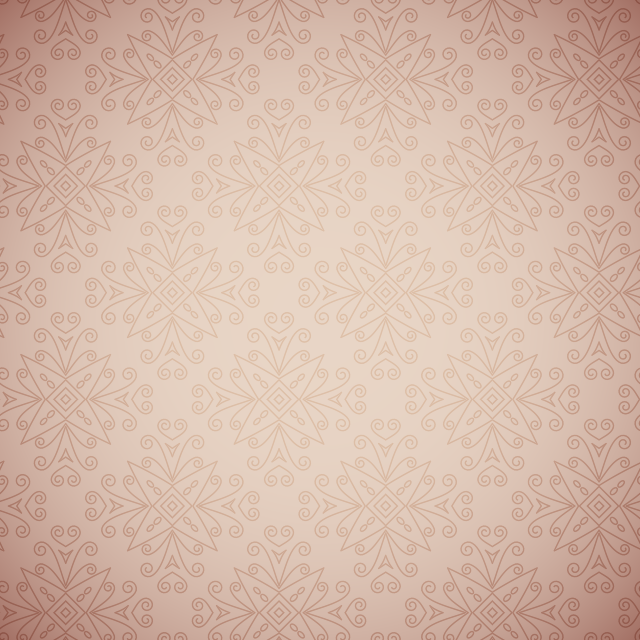
Write a three.js fragment shader that draws this pattern.

```glsl
// Fine-line damask: scrolled four-armed stars on a half-drop lattice, over a blush vignette.
// Each star is folded to one eighth, then drawn as distances to curves, spirals and lozenges.
// The lattice repeats three times each way, so the opposite edges join.
varying vec2 vUv;

const float PERIOD = 2.29; // lattice period in motif units

float segment(vec2 p, vec2 a, vec2 b) {
  vec2 ab = b - a;
  return length(p - a - ab * clamp(dot(p - a, ab) / dot(ab, ab), 0.0, 1.0));
}

// Cubic curve from a to d, steered by b and c
float stem(vec2 p, vec2 a, vec2 b, vec2 c, vec2 d) {
  float dist = 9.0;
  vec2 last = a;
  for (int i = 1; i <= 14; i++) {
    float t = float(i) / 14.0, s = 1.0 - t;
    vec2 next = s * s * s * a + 3.0 * s * t * (s * b + t * c) + t * t * t * d;
    dist = min(dist, segment(p, last, next));
    last = next;
  }
  return dist;
}

// Spiral winding inwards from a start angle; sweep is signed, in radians
float curl(vec2 p, vec2 center, float radius, float start, float sweep) {
  float dist = 9.0;
  vec2 last = center + radius * vec2(cos(start), sin(start));
  for (int i = 1; i <= 26; i++) {
    float t = float(i) / 26.0, a = start + sweep * t;
    vec2 next = center + radius * (1.0 - 0.77 * t) * vec2(cos(a), sin(a));
    dist = min(dist, segment(p, last, next));
    last = next;
  }
  return dist;
}

float oval(vec2 p, vec2 size) {
  float k = length(p / size);
  return abs(k * (k - 1.0) / (length(p / (size * size)) + 0.001));
}

float lozenge(vec2 p, float size) {
  return abs(p.x + p.y - size) * 0.7071;
}

// Distance to the line work; p is folded so that 0 <= x <= y, with y along an arm
float motif(vec2 p) {
  // Nested lozenges at the heart of the star
  float d = min(lozenge(p, 0.21), min(lozenge(p, 0.125), lozenge(p, 0.05)));

  // Pointed petal with two seeds on its diagonal
  d = min(d, stem(p, vec2(0.0, 0.22), vec2(0.147, 0.313), vec2(0.307, 0.4), vec2(0.48)));
  vec2 diagonal = vec2(p.x + p.y, p.y - p.x) * 0.7071;
  d = min(d, oval(diagonal - vec2(0.225, 0.0), vec2(0.045, 0.025)));
  d = min(d, oval(diagonal - vec2(0.335, 0.0), vec2(0.042, 0.022)));

  // Inner scroll
  d = min(d, stem(p, vec2(0.0, 0.26), vec2(0.1, 0.4), vec2(0.155, 0.49), vec2(0.25, 0.522)));
  d = min(d, curl(p, vec2(0.27, 0.46), 0.065, 1.885, -8.6));

  // Outer scroll
  d = min(d, stem(p, vec2(0.0, 0.29), vec2(0.06, 0.45), vec2(0.115, 0.716), vec2(0.239, 0.756)));
  d = min(d, curl(p, vec2(0.265, 0.675), 0.085, 1.885, -8.8));

  // Arrowhead below the heart
  d = min(d, segment(p, vec2(0.0, 0.62), vec2(0.075, 0.67)));
  d = min(d, stem(p, vec2(0.0, 0.53), vec2(0.018, 0.58), vec2(0.04, 0.63), vec2(0.075, 0.67)));

  // Heart closing the arm
  d = min(d, stem(p, vec2(0.0, 0.71), vec2(0.06, 0.75), vec2(0.155, 0.79), vec2(0.155, 0.865)));
  return min(d, curl(p, vec2(0.08, 0.865), 0.075, 0.0, 8.8));
}

void main() {
  // Half-drop lattice, folded by the star's symmetry
  vec2 p = (vUv - vec2(0.436, 0.376)) * 3.0 * PERIOD;
  p = abs(p - PERIOD * floor(p / PERIOD + 0.5));
  if (p.x + p.y > 0.5 * PERIOD) p = abs(0.5 * PERIOD - p);
  p = vec2(min(p.x, p.y), max(p.x, p.y));

  // Lines of constant width
  float soft = 0.6 * fwidth(vUv.y) * 3.0 * PERIOD;
  float ink = 1.0 - smoothstep(-soft, soft, motif(p) - 0.0078);

  // Vignette, with the ink deepening towards the rim
  float r = length(vUv - 0.5);
  vec3 ground = vec3(0.91, 0.835, 0.775) - vec3(0.78, 1.14, 1.1) * r * r * r;
  vec3 tint = mix(vec3(0.955, 0.9, 0.85), vec3(0.86, 0.74, 0.7), smoothstep(0.2, 0.65, r));
  gl_FragColor = vec4(ground * mix(vec3(1.0), tint, ink), 1.0);
}
```
